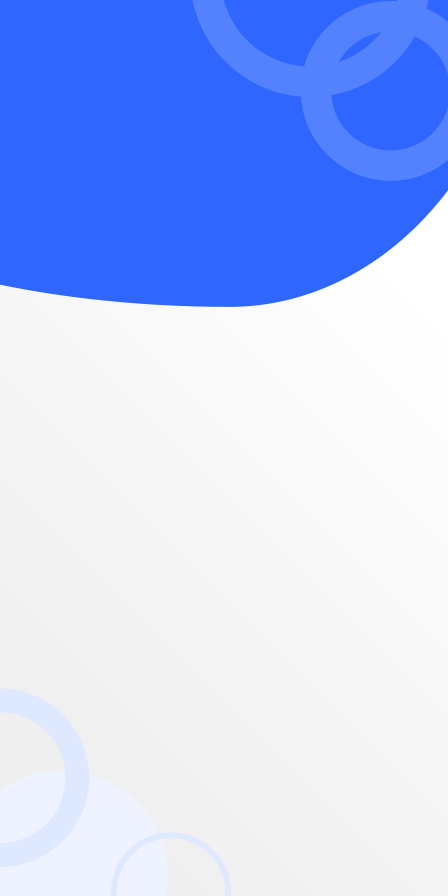
Give the GLSL for this background, as a WebGL 2 fragment shader.

```glsl
#version 300 es
precision highp float;

uniform vec2 u_resolution;
out vec4 fragColor;

#define BLUE vec3(0.18, 0.40, 1.00)
#define RING_BLUE vec3(0.33, 0.51, 1.00)
#define PALE_DISC vec3(0.937, 0.953, 1.00)
#define PALE_RING vec3(0.87, 0.91, 1.00)
#define GREY_LEVEL 0.937
#define WAVE_LOW vec2(0.513, 1.315)
#define WAVE_LEFT vec2(1.042, 0.383)
#define WAVE_RIGHT vec2(0.664, 0.8125)
#define BAND 0.0339

float disc(vec2 p, vec2 center, float radius) {
    return length(p - center) - radius;
}

float ring(vec2 p, vec2 center, float radius, float halfWidth) {
    return abs(disc(p, center, radius)) - halfWidth;
}

// Signed distance estimate to the area above two joined elliptic arcs
float wave(vec2 p) {
    vec2 axes = p.x < WAVE_LOW.x ? WAVE_LEFT : WAVE_RIGHT;
    float t = clamp((p.x - WAVE_LOW.x) / axes.x, -0.95, 0.95);
    float arc = sqrt(1.0 - t * t);
    float edge = WAVE_LOW.y + axes.y * (1.0 - arc);
    float slope = axes.y * t / (axes.x * arc);
    return (edge - p.y) / sqrt(1.0 + slope * slope);
}

// Coverage of a shape over one pixel
float cover(float dist, float pixel) {
    return clamp(0.5 - dist / pixel, 0.0, 1.0);
}

void main() {
    // Canvas width is one unit
    float pixel = 1.0 / u_resolution.x;
    vec2 p = gl_FragCoord.xy * pixel;

    // Diagonal grey to white ground
    float light = clamp((p.x + p.y - 0.4) / 1.9, 0.0, 1.0);
    vec3 color = vec3(mix(GREY_LEVEL, 1.0, light));

    // Pale disc and rings in the lower corner
    float paleDisc = disc(p, vec2(0.138, 0.042), 0.237);
    float paleRings = min(ring(p, vec2(0.0, 0.264), 0.1725, 0.0267),
                          ring(p, vec2(0.3815, 0.008), 0.1276, 0.0065));
    color = mix(color, PALE_DISC, cover(paleDisc, pixel));
    color = mix(color, PALE_RING, cover(paleRings, pixel));

    // Blue header with two linked rings
    float blueRings = min(ring(p, vec2(0.693, 2.052), 0.2344, BAND),
                          ring(p, vec2(0.872, 1.797), 0.1667, BAND));
    color = mix(color, BLUE, cover(wave(p), pixel));
    color = mix(color, RING_BLUE, cover(blueRings, pixel));

    fragColor = vec4(color, 1.0);
}
```
